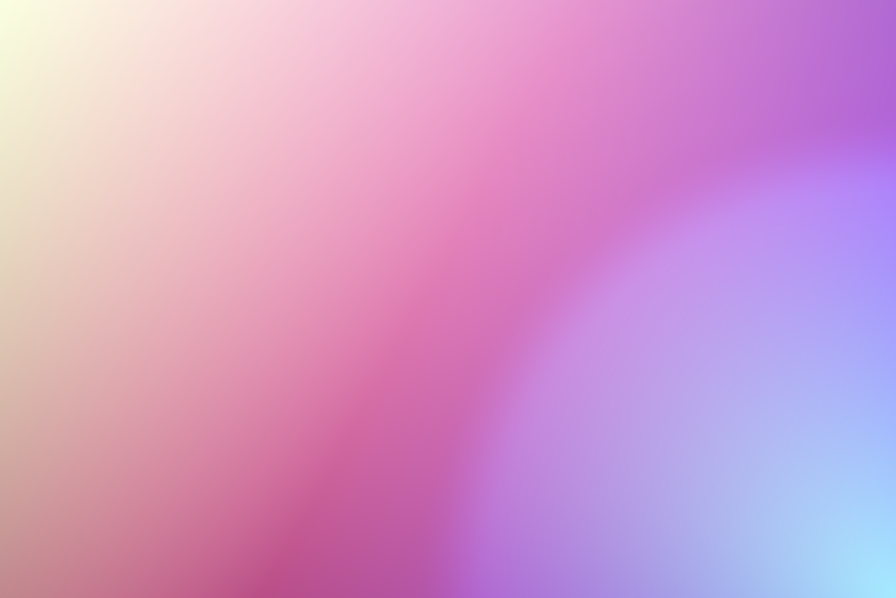
Give the GLSL for this background, as a WebGL 2 fragment shader.

```glsl
#version 300 es
precision highp float;
// Soft pastel backdrop: two colour fields meet along a slanted fold, and a
// blurred disc glows from the lower right corner. Each border colour follows
// a quadratic curve, and the fields are blends between those curves.

#define ASPECT 1.5          // design width in canvas heights
#define FOLD_BASE 0.437     // fold position at the bottom
#define FOLD_SLANT 0.549    // sideways shift of the fold up to the top
#define FOLD_BLUR 0.035
#define DISC_RADIUS 0.782
#define DISC_INNER 0.86     // disc edge falloff, in radii
#define DISC_OUTER 1.04

uniform vec2 u_resolution;
out vec4 outColor;

// Quadratic colour curve from a to c, pulled towards b
vec3 colorCurve(vec3 a, vec3 b, vec3 c, float t) {
    return mix(mix(a, b, t), mix(b, c, t), t);
}

// Arch that is zero at 0 and 1 and one in the middle
float arch(float t) {
    return 4.0 * t * (1.0 - t);
}

// Cream to rose field on the left, rose to violet field on the right
vec3 foldedField(vec2 p) {
    float foldX = FOLD_BASE + FOLD_SLANT * p.y;
    vec3 leftEdge = colorCurve(vec3(0.75, 0.53, 0.55), vec3(0.90, 0.84, 0.73),
                               vec3(0.98, 1.00, 0.88), p.y);
    vec3 fold = colorCurve(vec3(0.725, 0.305, 0.53), vec3(0.93, 0.515, 0.73),
                           vec3(0.90, 0.58, 0.81), p.y);

    float across = p.x / foldX;
    vec3 leftField = mix(leftEdge, fold, across)
                   + arch(across) * vec3(0.03, 0.02, 0.015);

    vec3 drift = mix(vec3(-0.08, 0.10, 0.44), vec3(-0.40, -0.33, 0.03), p.y);
    vec3 rightField = fold + drift * (p.x - foldX);

    float side = smoothstep(-FOLD_BLUR, FOLD_BLUR, p.x - foldX);
    return mix(leftField, rightField, side);
}

// Disc colour: cyan core, rim running from orchid through pink to violet
vec3 discColor(vec2 q, float r) {
    float turn = atan(q.y, max(q.x, 1e-4)) / 1.5707963;
    vec3 rim = colorCurve(vec3(0.71, 0.36, 0.80), vec3(0.955, 0.645, 0.86),
                          vec3(0.70, 0.47, 0.98), turn);
    vec3 core = vec3(0.645, 0.92, 1.0);
    return mix(core, rim, r) - arch(r) * vec3(0.03, 0.03, 0.0);
}

void main() {
    vec2 p = gl_FragCoord.xy / u_resolution * vec2(ASPECT, 1.0);
    vec2 q = vec2(ASPECT - p.x, p.y);
    float r = length(q) / DISC_RADIUS;

    vec3 color = foldedField(p);
    float disc = 1.0 - smoothstep(DISC_INNER, DISC_OUTER, r);
    color = mix(color, discColor(q, min(r, DISC_OUTER)), disc);

    outColor = vec4(clamp(color, 0.0, 1.0), 1.0);
}
```
